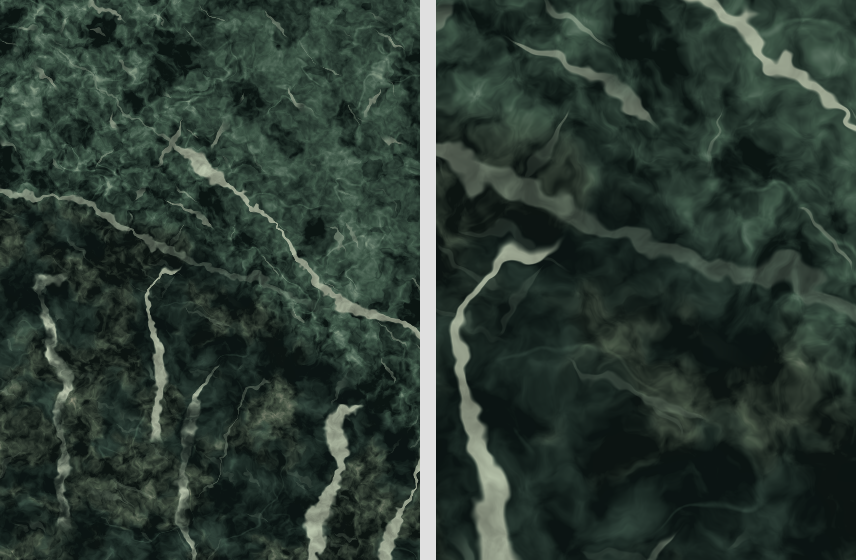
Left: the whole. Right: its middle third, enlarged.
A Shadertoy shader for this texture:

```glsl
// Polished serpentine marble: a pale mottled green field above a dark, crusted one.
// Layered value noise gives the stone tone, then a colour ramp; ragged warped curves
// and short scattered segments lay the white calcite veins over it.

float hash(vec2 p) {
    vec3 h = fract(vec3(p.xyx) * 0.1031);
    h += dot(h, h.yzx + 33.33);
    return fract((h.x + h.y) * h.z);
}

float noise(vec2 p) {
    vec2 i = floor(p), f = fract(p);
    f = f * f * (3.0 - 2.0 * f);
    return mix(mix(hash(i), hash(i + vec2(1, 0)), f.x),
               mix(hash(i + vec2(0, 1)), hash(i + vec2(1, 1)), f.x), f.y);
}

float fbm(vec2 p) {
    float sum = 0.0, amp = 0.53;
    for (int i = 0; i < 4; i++) {
        sum += amp * noise(p);
        p = mat2(1.6, 1.2, -1.2, 1.6) * p + 7.3;
        amp *= 0.5;
    }
    return sum;
}

vec2 wander(vec2 p) { return vec2(noise(p), noise(p + 40.0)) - 0.5; }

float bump(float x, float centre, float width) {
    float d = (x - centre) / width;
    return exp(-d * d);
}

// Stone colours from near black to chalky green, one per unit of tone
vec3 stoneRamp(float t) {
    vec3 c = mix(vec3(0.045, 0.08, 0.073), vec3(0.11, 0.16, 0.14), clamp(t, 0.0, 1.0));
    c = mix(c, vec3(0.18, 0.24, 0.21), clamp(t - 1.0, 0.0, 1.0));
    c = mix(c, vec3(0.25, 0.33, 0.28), clamp(t - 2.0, 0.0, 1.0));
    c = mix(c, vec3(0.36, 0.43, 0.38), clamp(t - 3.0, 0.0, 1.0));
    return mix(c, vec3(0.53, 0.58, 0.51), clamp(t - 4.0, 0.0, 1.0));
}

// Vein coverage: solid core, narrow soft rim
float vein(float d, float width) {
    return 1.0 - smoothstep(width * 0.6, width + 0.001, abs(d));
}

// Short slanted veins, one chance per grid cell
float scatteredVeins(vec2 p, float size) {
    vec2 cell = floor(p / size);
    float cover = 0.0;
    for (int k = 0; k < 9; k++) {
        vec2 id = cell + vec2(k % 3, k / 3) - 1.0;
        float angle = hash(id + 61.0) > 0.7 ? 1.0 : mix(-1.2, -0.3, hash(id + 15.0));
        vec2 dir = vec2(cos(angle), sin(angle));
        vec2 r = p - (id + vec2(hash(id + 3.1), hash(id + 8.7))) * size;
        float along = dot(r, dir) / (size * mix(0.2, 0.55, hash(id + 27.0)));
        float taper = 1.0 - smoothstep(0.1, 1.0, abs(along));
        float width = size * mix(0.015, 0.06, hash(id + 40.0)) * taper * (0.3 + 1.4 * noise(p * 45.0));
        float present = step(hash(id + 52.0), 0.65) * smoothstep(0.0, 0.3, taper);
        cover = max(cover, present * vein(dot(r, vec2(-dir.y, dir.x)), width));
    }
    return cover;
}

void mainImage(out vec4 fragColor, in vec2 fragCoord) {
    vec2 p = fragCoord / iResolution.y;

    // Warps: q bends the stone, v also frays the vein edges
    vec2 q = p + 0.022 * wander(p * 15.0) + 0.011 * wander(p * 45.0 + 9.0);
    vec2 v = q + 0.008 * wander(p * 85.0) + 0.004 * wander(p * 170.0);

    // Border between pale field (1) and dark field (0), and the diagonal seam
    float border = q.y - (0.655 - 0.05 * q.x - 0.75 * q.x * q.x);
    float pale = smoothstep(-0.03, 0.025, border + 0.05 * (noise(p * 9.0) - 0.5));
    float seam = v.y - (0.92 - 0.8 * (v.x - 0.09) - 0.045 * bump(v.x, 0.6, 0.07));
    float calm = pale * smoothstep(-0.15, 0.1, seam) * smoothstep(0.15, 0.5, p.x);

    // Stone tone: clouds, mottling, flakes and grain
    float cloud = fbm(q * 8.0) - 0.5;
    float mottle = fbm(v * 36.0 + 11.0) - 0.5;
    float flake = fbm(v * 88.0 + 50.0) - 0.5;
    float grain = noise(p * 210.0) - 0.5;
    float crust = smoothstep(0.42, 0.6, fbm(v * 14.0 + 20.0));
    float darkTone = 0.65 + 1.9 * cloud + 4.6 * mottle + (1.8 + 3.2 * crust) * flake + crust * (0.75 + 0.7 * grain);
    float paleTone = 2.2 + 0.25 * calm + 2.0 * cloud + mix(4.6, 2.6, calm) * mottle
                   + mix(4.8, 3.0, calm) * flake + 0.7 * grain;
    paleTone -= 1.5 * smoothstep(0.66, 0.76, noise(v * 55.0 + 4.0)) * noise(p * 14.0);
    paleTone -= 1.6 * smoothstep(0.56, 0.68, fbm(v * 16.0 + 70.0));
    float tone = mix(darkTone, paleTone, pale);
    tone -= 0.9 * bump(border, -0.045, 0.035) * smoothstep(0.1, 0.3, p.x);

    // Hairline cracks and wispy threads
    float crack = 1.0 - smoothstep(0.0, 0.012, abs(fbm(q * vec2(5.0, 7.0) + 33.0) - 0.5));
    float thread = 1.0 - smoothstep(0.0, 0.03, abs(fbm(mat2(9.0, 6.0, 12.0, -8.0) * q) - 0.5));
    tone += 1.0 * crack * smoothstep(0.4, 0.65, noise(p * 12.0 + 5.0));
    tone += mix(0.7, 1.3, pale) * thread * smoothstep(0.5, 0.75, noise(p * 16.0 + 8.0));
    vec3 colour = stoneRamp(tone);
    colour *= mix(mix(vec3(0.94, 1.0, 1.0), vec3(1.07, 0.99, 0.94), crust), vec3(0.96, 1.02, 0.99), pale);

    // Diagonal seam, swelling and thinning, and the broken vein along the border
    float swell = 0.3 + 1.4 * noise(p * 34.0);
    float seamWidth = 0.0015 + 0.014 * bump(v.x, 0.365, 0.05) + 0.011 * bump(v.x, 0.59, 0.05)
                    + 0.006 * smoothstep(0.6, 0.7, v.x);
    float calcite = vein(seam * 0.78, seamWidth * swell) * smoothstep(0.07, 0.12, p.x)
                  * mix(0.5, 1.0, smoothstep(0.28, 0.33, p.x));
    float rim = v.y - (0.66 - 0.36 * v.x + 0.04 * bump(v.x, 0.16, 0.1));
    calcite = max(calcite, vein(rim, 0.006 * swell) * mix(0.8, 0.4, smoothstep(0.2, 0.35, p.x))
                  * (1.0 - smoothstep(0.5, 0.62, p.x)));

    // Upright veins of the dark field: middle x, bottom, top, slope
    vec4 upright[6] = vec4[6](vec4(0.09, 0.04, 0.51, -0.04), vec4(0.275, 0.2, 0.53, -0.03),
        vec4(0.33, -0.1, 0.34, 0.05), vec4(0.575, -0.1, 0.28, 0.2),
        vec4(0.715, -0.1, 0.2, 0.3), vec4(0.405, 0.1, 0.33, 0.5));
    for (int i = 0; i < 6; i++) {
        vec4 u = upright[i];
        float hook = smoothstep(u.z - 0.05, u.z, v.y), id = float(i) * 5.0;
        float x = u.x + u.w * (v.y - 0.5 * (u.y + u.z)) + 0.03 * hook * hook
                + 0.05 * (noise(vec2(v.y * 13.0, id + 2.0)) - 0.5);
        float width = (i == 5 ? 0.003 : 0.012) * (0.15 + 1.4 * noise(vec2(v.y * 24.0, id)));
        float ends = smoothstep(u.y, u.y + 0.03, v.y) * (1.0 - smoothstep(u.z - 0.006, u.z, v.y));
        float strength = i % 2 == 0 && i < 4 ? 0.65 + 1.6 * mottle : (i == 5 ? 0.45 : 1.0);
        calcite = max(calcite, strength * ends * vein((v.x - x) / (1.0 + 0.7 * hook), width));
    }

    // Scattered splinters, richer in the pale field
    float splinters = max(scatteredVeins(v, 0.13), 0.75 * scatteredVeins(v + 3.7, 0.07));
    calcite = max(calcite, splinters * mix(0.3, 0.8, pale) * smoothstep(0.2, 0.6, noise(p * 22.0 + 3.0)));

    vec3 chalk = mix(vec3(0.38, 0.46, 0.40), vec3(0.60, 0.64, 0.56), calcite);
    chalk *= 0.97 + 0.5 * mottle + 0.4 * flake;
    fragColor = vec4(mix(colour, chalk, clamp(calcite, 0.0, 1.0)), 1.0);
}
```
